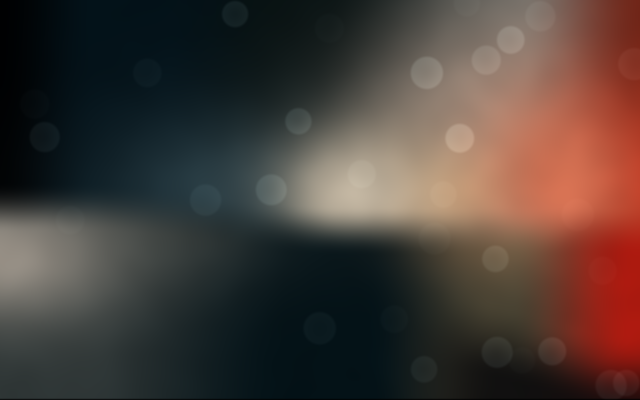
A WebGL 2 fragment shader for this background:

```glsl
#version 300 es
precision highp float;
// Blurred dusk lights: dark teal sky, cream and red glows, soft ground and faint bokeh.

uniform vec2 u_resolution;
out vec4 fragColor;

vec2 hash2(vec2 p) {
    vec3 q = fract(vec3(p.xyx) * vec3(0.1031, 0.1030, 0.0973));
    q += dot(q, q.yzx + 33.33);
    return fract((q.xx + q.yz) * q.zy);
}

float cornerSlope(vec2 cell, vec2 corner, vec2 f) {
    return dot(hash2(cell + corner) * 2.0 - 1.0, f - corner);
}

float gradientNoise(vec2 p) {
    vec2 i = floor(p), f = fract(p);
    vec2 u = f * f * f * (f * (f * 6.0 - 15.0) + 10.0);
    float low = mix(cornerSlope(i, vec2(0, 0), f), cornerSlope(i, vec2(1, 0), f), u.x);
    float high = mix(cornerSlope(i, vec2(0, 1), f), cornerSlope(i, vec2(1, 1), f), u.x);
    return mix(low, high, u.y);
}

// Blends a soft elliptical light over the base colour.
vec3 glow(vec3 base, vec2 p, vec2 center, vec2 radius, vec3 tint, float strength) {
    vec2 d = (p - center) / radius;
    return mix(base, tint, strength * exp(-dot(d, d)));
}

vec3 skyColor(vec2 p) {
    vec3 black = vec3(0.0, 0.004, 0.008);
    vec3 navy = vec3(0.012, 0.068, 0.095);
    vec3 pine = vec3(0.025, 0.065, 0.068);
    vec3 haze = vec3(0.43, 0.43, 0.41);
    vec3 rust = vec3(0.42, 0.14, 0.09);

    vec3 col = mix(black, navy, smoothstep(0.0, 0.24, p.x));
    col = mix(col, pine, smoothstep(0.4, 0.7, p.x));
    col = glow(col, p, vec2(0.56, 0.52), vec2(0.32, 0.2), vec3(0.17, 0.25, 0.28), 0.9);
    col = mix(col, haze, smoothstep(0.68, 1.2, p.x - 0.3 * (p.y - 0.5)));
    col = glow(col, p, vec2(1.27, 0.7), vec2(0.35, 0.25), vec3(0.62, 0.54, 0.48), 1.0);
    col = mix(col, rust, smoothstep(1.3, 1.62, p.x));
    col = glow(col, p, vec2(1.62, 0.5), vec2(0.25, 0.3), vec3(0.72, 0.19, 0.11), 1.0);

    // Bright band above the horizon
    col = glow(col, p, vec2(1.12, 0.51), vec2(0.24, 0.14), vec3(0.76, 0.62, 0.47), 0.95);
    col = glow(col, p, vec2(1.4, 0.55), vec2(0.18, 0.2), vec3(0.83, 0.44, 0.32), 0.95);
    return glow(col, p, vec2(0.88, 0.52), vec2(0.18, 0.15), vec3(0.78, 0.73, 0.65), 0.95);
}

vec3 groundColor(vec2 p) {
    vec3 deep = vec3(0.014, 0.07, 0.09);
    vec3 slate = vec3(0.18, 0.21, 0.21);
    vec3 olive = vec3(0.27, 0.25, 0.19);
    vec3 red = vec3(0.67, 0.1, 0.06);
    vec3 soot = vec3(0.04, 0.04, 0.045);

    vec3 col = mix(slate, deep, smoothstep(0.18, 0.72, p.x));
    col = glow(col, p, vec2(0.42, 0.42), vec2(0.28, 0.16), vec3(0.24, 0.26, 0.25), 0.7);
    col = glow(col, p, vec2(0.0, 0.36), vec2(0.28, 0.16), vec3(0.6, 0.57, 0.53), 1.0);
    col = mix(col, olive, smoothstep(0.92, 1.24, p.x));
    col = glow(col, p, vec2(1.3, 0.42), vec2(0.25, 0.12), vec3(0.48, 0.38, 0.28), 0.9);
    col = mix(col, red, smoothstep(1.28, 1.58, p.x));

    // Shadow rising from the lower right edge
    float rim = mix(0.16, 0.06, smoothstep(1.1, 1.6, p.x));
    float shade = 1.0 - smoothstep(rim - 0.09, rim + 0.1, p.y);
    return mix(col, soot, 0.9 * shade * smoothstep(0.95, 1.25, p.x));
}

// Sums scattered translucent discs, one per pass of the loop.
float bokeh(vec2 p, float aspect) {
    float light = 0.0;
    for (int i = 0; i < 30; i++) {
        vec2 seed = vec2(float(i) * 7.3 + 2.0, 19.7);
        vec2 center = hash2(seed) * vec2(aspect, 1.0);
        vec2 trait = hash2(seed + 41.0);
        float radius = mix(0.033, 0.041, trait.x);
        float d = length(p - center);
        float disc = 1.0 - smoothstep(radius - 0.005, radius + 0.004, d);
        float body = 0.75 + 0.25 * smoothstep(0.0, radius, d);
        light += disc * body * mix(0.012, 0.085, trait.y * trait.y);
    }
    return light;
}

void main() {
    vec2 p = gl_FragCoord.xy / u_resolution.y;
    float aspect = u_resolution.x / u_resolution.y;
    vec2 q = vec2(p.x * 1.6 / aspect, p.y);

    // Soft horizon, lower on the right
    float horizon = mix(0.485, 0.425, smoothstep(0.2, 0.85, q.x));
    float above = smoothstep(horizon - 0.065, horizon + 0.06, q.y);
    vec3 col = mix(groundColor(q), skyColor(q), above);

    // Gentle mottling and bokeh
    col *= 1.0 + 0.08 * gradientNoise(q * 6.0) + 0.05 * gradientNoise(q * 13.0);
    col += bokeh(p, aspect) * vec3(0.85, 1.0, 1.0);

    // Thin dark lower border
    col *= mix(0.3, 1.0, smoothstep(0.001, 0.005, p.y));
    fragColor = vec4(clamp(col, 0.0, 1.0), 1.0);
}
```
